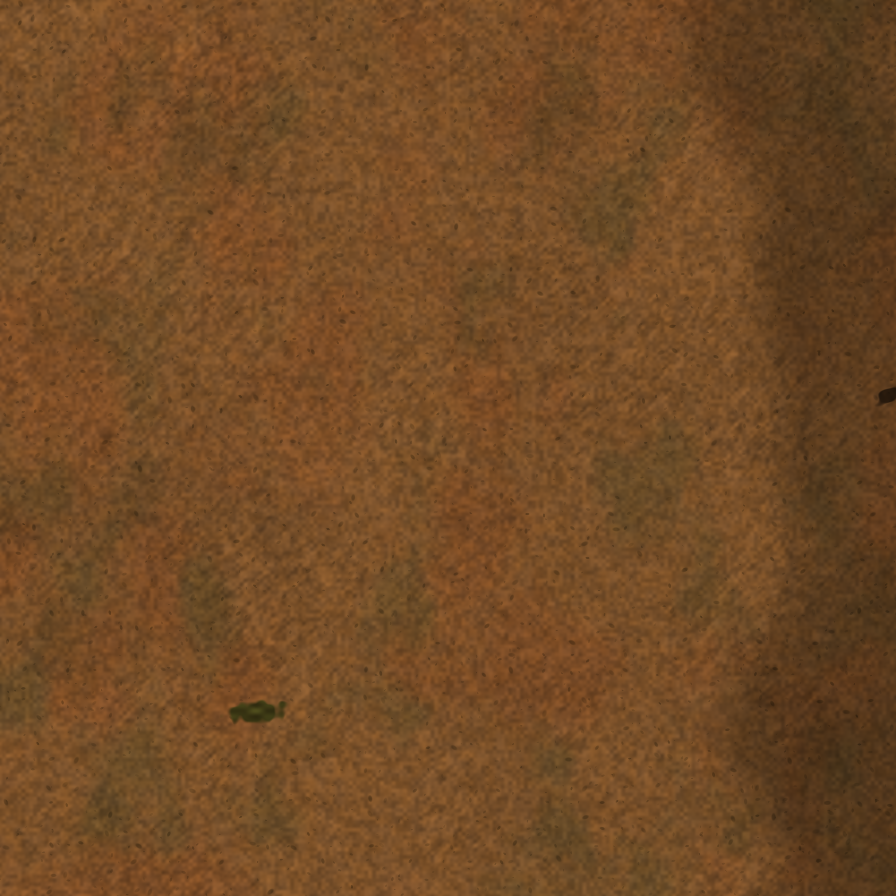
Write a three.js fragment shader that draws this texture.

```glsl
// Dry brown earth: fine sandy grain over faint olive and rusty stains, with
// scattered dark pits, a soft wavering shadow along the right side and one
// green leaf scrap. Built from layered value noise and jittered cells.
varying vec2 vUv;

const vec3 SOIL = vec3(0.478, 0.315, 0.162);
const vec3 SHADE = vec3(0.715, 0.715, 0.70);
const vec3 OLIVE_TINT = vec3(0.84, 0.92, 0.93);
const vec3 RUST_TINT = vec3(1.02, 0.95, 0.92);
const vec3 PIT_TINT = vec3(0.64, 0.65, 0.60);
const vec3 LEAF_DARK = vec3(0.13, 0.13, 0.04);
const vec3 LEAF_LIGHT = vec3(0.30, 0.31, 0.11);

float hash(vec2 p) {
  vec3 q = fract(vec3(p.xyx) * 0.1031);
  q += dot(q, q.yzx + 33.33);
  return fract((q.x + q.y) * q.z);
}

float valueNoise(vec2 p) {
  vec2 cell = floor(p);
  vec2 f = fract(p);
  f = f * f * (3.0 - 2.0 * f);
  float low = mix(hash(cell), hash(cell + vec2(1.0, 0.0)), f.x);
  float high = mix(hash(cell + vec2(0.0, 1.0)), hash(cell + 1.0), f.x);
  return mix(low, high, f.y);
}

float fbm(vec2 p) {
  float sum = 0.0;
  float weight = 0.533;
  for (int i = 0; i < 4; i++) {
    sum += weight * valueNoise(p);
    p = mat2(1.6, 1.2, -1.2, 1.6) * p + 17.3;
    weight *= 0.5;
  }
  return sum;
}

vec2 rotate(vec2 p, float angle) {
  float c = cos(angle);
  float s = sin(angle);
  return vec2(c * p.x + s * p.y, c * p.y - s * p.x);
}

// Signed grain: round sand plus short slanted fibres that come and go.
float grain(vec2 p) {
  float fine = valueNoise(p * 230.0) - 0.5;
  float coarse = valueNoise(rotate(p, 0.5) * 115.0 + 40.0) - 0.5;
  float fibres = valueNoise(rotate(p, 0.75) * vec2(75.0, 240.0) + 90.0) - 0.5;
  float fibreAmount = smoothstep(0.35, 0.7, valueNoise(p * 14.0 + 7.0));
  return 0.55 * fine + 0.35 * coarse + 0.4 * fibreAmount * fibres;
}

// Small irregular dark dots, at most one in each cell of a grid.
float pits(vec2 p, float cells, float density) {
  vec2 id = floor(p * cells);
  vec2 local = fract(p * cells) - 0.5;
  vec2 jitter = vec2(hash(id + 11.0), hash(id + 57.0)) - 0.5;
  vec2 d = rotate(local - 0.5 * jitter, 3.14 * hash(id + 83.0));
  float radius = mix(0.10, 0.24, hash(id + 29.0));
  float dotMask = 1.0 - smoothstep(0.4, 1.0, length(d * vec2(0.7, 1.2)) / radius);
  return dotMask * step(hash(id + 131.0), density) * mix(0.4, 1.0, hash(id + 7.0));
}

float bump(float y, float centre, float width) {
  float d = (y - centre) / width;
  return exp(-d * d);
}

// Shadow cover: its edge bulges left near the top and low on the side.
float shadow(vec2 p) {
  float edge = 0.865 - 0.085 * bump(p.y, 0.93, 0.13) - 0.065 * bump(p.y, 0.18, 0.10);
  edge += 0.035 * bump(p.y, 0.37, 0.10) - 0.02 * bump(p.y, 0.67, 0.09);
  edge += 0.07 * (fbm(p * 9.0 + 5.0) - 0.5);
  return smoothstep(-0.045, 0.05, p.x - edge);
}

// Ragged tapered scrap; half holds its half length and half height.
float scrap(vec2 p, vec2 centre, vec2 half_, float tilt) {
  vec2 d = rotate(p - centre, tilt) / half_;
  float ragged = 0.7 * (valueNoise(p * 130.0) - 0.5);
  return 1.0 - smoothstep(0.7, 1.1, length(d) + ragged);
}

void main() {
  vec2 p = vUv;
  vec3 color = SOIL;

  // Broad stains, drawn out a little upwards
  float olive = smoothstep(0.52, 0.78, fbm(p * vec2(13.0, 9.0) + 21.0));
  float rust = smoothstep(0.45, 0.75, fbm(p * vec2(11.0, 8.0) + 63.0));
  color *= mix(vec3(1.0), OLIVE_TINT, olive);
  color *= mix(vec3(1.0), RUST_TINT, rust);
  color *= 1.0 + 0.14 * (fbm(p * 5.0 + 3.0) - 0.5);

  // Sandy grain with a slight shift of hue, and dark pits
  float hue = valueNoise(p * 95.0 + 150.0) - 0.5;
  color *= 1.0 + 0.46 * grain(p);
  color *= 1.0 + hue * vec3(0.03, -0.01, -0.16);
  float pitMask = pits(p, 62.0, 0.22) + 0.7 * pits(p + 3.7, 105.0, 0.18);
  color *= mix(vec3(1.0), PIT_TINT, min(pitMask, 1.0) * 0.75);

  // Shadow, deeper in places
  float depth = shadow(p) * (0.88 + 0.4 * (fbm(p * 7.0 + 31.0) - 0.3));
  color *= mix(vec3(1.0), SHADE, depth);

  // Leaf scrap and a dark crumb at the right edge
  vec3 leaf = mix(LEAF_DARK, LEAF_LIGHT, valueNoise(p * vec2(70.0, 150.0)));
  color = mix(color, leaf, 0.9 * scrap(p, vec2(0.288, 0.206), vec2(0.032, 0.013), 0.1));
  color *= 1.0 - 0.6 * scrap(p, vec2(0.99, 0.558), vec2(0.014, 0.007), 0.6);

  gl_FragColor = vec4(color, 1.0);
}
```
